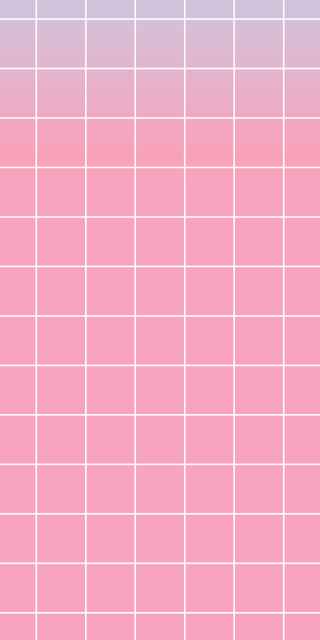
A Shadertoy shader for this pattern:

```glsl
// Lengths are in canvas widths, heights in canvas heights
const float CELL = 0.15463;
const vec2 GRID_ORIGIN = vec2(0.1134, 0.0850);
const float LINE_WIDTH = 0.0050;
const float FADE_START = 0.760;
const float SETTLE_END = 0.690;

const vec3 LILAC = vec3(0.810, 0.770, 0.865);
const vec3 WARM_PINK = vec3(0.978, 0.630, 0.732);
const vec3 PINK = vec3(0.970, 0.640, 0.745);
const vec3 LINE_COLOUR = vec3(1.0, 0.985, 0.992);

// Flat pink that warms slightly, then fades to lilac at the top
vec3 background(float height) {
    vec3 colour = mix(PINK, WARM_PINK, smoothstep(SETTLE_END, FADE_START, height));
    float fade = clamp((height - FADE_START) / (1.0 - FADE_START), 0.0, 1.0);
    return mix(colour, LILAC, fade);
}

// Distance from each axis to its nearest grid line
vec2 gridDistance(vec2 p) {
    vec2 cell = fract((p - GRID_ORIGIN) / CELL + 0.5) - 0.5;
    return abs(cell) * CELL;
}

// Share of the pixel footprint covered by a line, per axis
vec2 lineCoverage(vec2 dist, float pixel) {
    float halfWidth = 0.5 * LINE_WIDTH;
    vec2 inner = max(dist - 0.5 * pixel, -halfWidth);
    vec2 outer = min(dist + 0.5 * pixel, halfWidth);
    return clamp((outer - inner) / pixel, 0.0, 1.0);
}

void mainImage(out vec4 fragColor, in vec2 fragCoord) {
    float pixel = 1.0 / iResolution.x;
    vec2 p = fragCoord * pixel;

    vec2 lines = lineCoverage(gridDistance(p), pixel);
    float grid = 1.0 - (1.0 - lines.x) * (1.0 - lines.y);

    vec3 colour = background(fragCoord.y / iResolution.y);
    fragColor = vec4(mix(colour, LINE_COLOUR, grid), 1.0);
}
```
